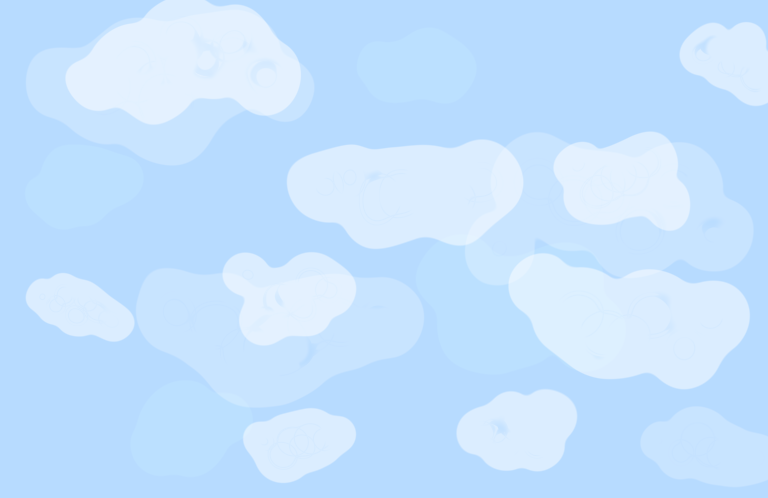
Give the GLSL for this texture, as a Shadertoy shader.

```glsl
#define SKY vec3(0.718, 0.859, 1.0)
#define HAZE vec3(0.80, 0.96, 1.0)
#define WHITE vec3(1.0)
#define HAZE_ALPHA 0.20
#define VEIL_ALPHA 0.24
#define PUFF_ALPHA 0.50
#define LOBES 7
#define SCATTER_STEP vec2(0.5698, 0.7549)

float hash(vec2 p) {
    return fract(sin(dot(p, vec2(127.1, 311.7))) * 43758.5);
}

float noise(vec2 p) {
    vec2 cell = floor(p), f = fract(p);
    f = f * f * (3.0 - 2.0 * f);
    vec2 e = vec2(0.0, 1.0);
    return mix(mix(hash(cell), hash(cell + e.yx), f.x),
               mix(hash(cell + e.xy), hash(cell + e.yy), f.x), f.y);
}

float smoothMin(float a, float b, float k) {
    float h = max(k - abs(a - b), 0.0) / k;
    return min(a, b) - h * h * k * 0.25;
}

// Coverage of one cloud: a row of round lobes, with brush gaps inside
float cloud(vec2 q, vec2 halfSize, float seed, float gapAmount) {
    if (any(greaterThan(abs(q), halfSize * 1.3))) return 0.0;
    float px = 1.0 / iResolution.y;
    vec2 shift = vec2(seed * 3.7, seed * 1.9);

    // Wobble the outline so that it looks hand drawn
    q += 0.022 * (vec2(noise(q * 9.0 + shift), noise(q * 9.0 - shift)) - 0.5);

    float dist = 1e3, curl = 1e3;
    for (int k = 0; k < LOBES; k++) {
        float t = 2.0 * float(k) / float(LOBES - 1) - 1.0;
        vec2 id = vec2(float(k), seed);
        float radius = halfSize.y * mix(0.52, 0.78, hash(id)) * (1.0 - 0.22 * t * t);
        float lift = 2.0 * hash(id + 17.3) - 1.0;
        vec2 centre = vec2(t, lift) * (halfSize - radius);
        float fromCentre = length(q - centre);
        dist = smoothMin(dist, fromCentre - radius, 0.15 * halfSize.y);
        curl = min(curl, abs(fromCentre - 0.5 * radius));
    }
    float body = 1.0 - smoothstep(-px, px, dist);

    // Thin curls and contours, swelling here and there into slivers
    float depth = -dist / halfSize.y;
    float contour = abs(depth - 0.38) * halfSize.y;
    float stroke = min(contour, curl);
    float shown = smoothstep(0.45, 0.6, noise(q * 17.0 + shift + 5.0));
    float swell = smoothstep(0.62, 0.9, noise(q * 13.0 - shift + 9.0));
    float width = 0.0008 + 0.011 * swell * halfSize.y / 0.15;
    float gap = 1.0 - smoothstep(-px, px, stroke - width);
    gap *= shown * mix(0.28, 0.85, swell) * smoothstep(0.26, 0.36, depth);
    return body * (1.0 - gapAmount * gap);
}

// Evenly spread cloud positions over the canvas
vec2 scatter(vec2 start, int i, float aspect) {
    return fract(start + float(i) * SCATTER_STEP) * vec2(aspect, 1.0);
}

void mainImage(out vec4 fragColor, in vec2 fragCoord) {
    vec2 p = fragCoord / iResolution.y;
    float aspect = iResolution.x / iResolution.y;
    vec3 color = SKY;

    // Faint bluish haze
    for (int i = 0; i < 4; i++) {
        vec2 size = i == 2 ? vec2(0.21, 0.15) : vec2(0.12, 0.10);
        vec2 q = p - scatter(vec2(0.54, 0.88), i, aspect);
        color = mix(color, HAZE, HAZE_ALPHA * cloud(q, size, float(i) + 41.0, 0.0));
    }

    // Large pale veils
    for (int i = 0; i < 4; i++) {
        vec2 size = i == 3 ? vec2(0.14, 0.09) : vec2(0.29, 0.155);
        vec2 q = p - scatter(vec2(0.22, 0.83), i, aspect);
        color = mix(color, WHITE, VEIL_ALPHA * cloud(q, size, float(i) + 23.0, 1.0));
    }

    // Bright puffs, every third one large
    for (int i = 0; i < 9; i++) {
        float vary = mix(0.85, 1.15, hash(vec2(float(i), 7.0)));
        vec2 size = i % 3 == 0 ? vec2(0.235, 0.145) : vec2(0.12, 0.088) * vary;
        vec2 q = p - scatter(vec2(0.82, 0.36), i, aspect);
        color = mix(color, WHITE, PUFF_ALPHA * cloud(q, size, float(i) + 3.0, 0.8));
    }

    fragColor = vec4(color, 1.0);
}
```
